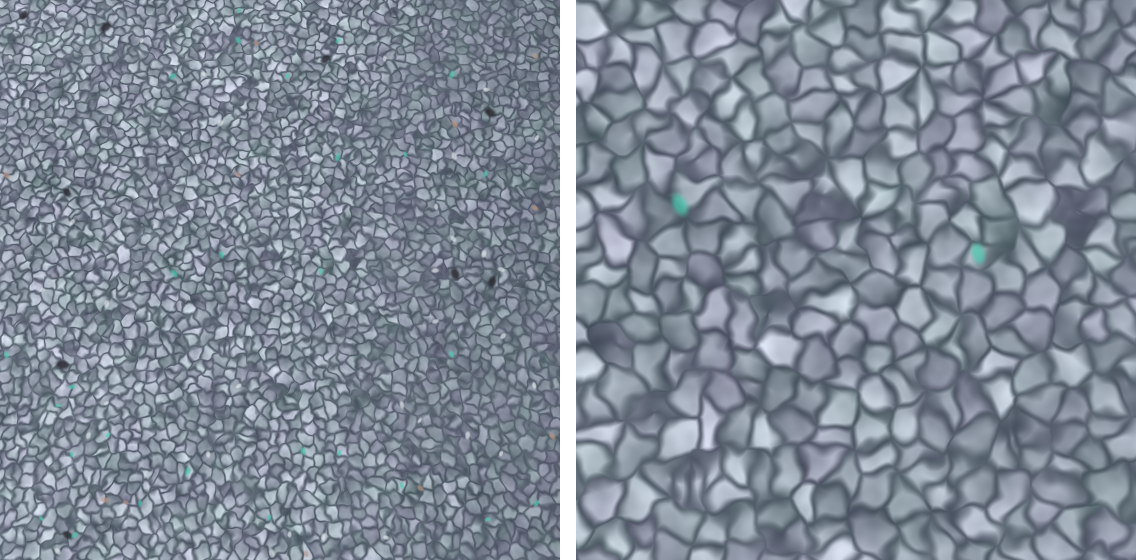
Left: the whole. Right: its middle third, enlarged.
This texture is drawn by a three.js fragment shader. Its source:

```glsl
varying vec2 vUv;

#define GRAINS_NEAR 46.0
#define GRAINS_FAR 58.0
#define ELONGATION 1.32
#define CREVICE_WIDTH 0.46
#define CREVICE_TONE 0.315
#define FACE_TONE 0.19
#define FACE_SPREAD 0.24
#define DUST_DARKENING 0.055
#define DUST_FLATTENING 0.4
#define GLINT_CHANCE 0.07
#define PIT_CHANCE 0.06

const vec3 SLATE_TINT = vec3(0.0, 0.04, 0.092);
const vec3 TEAL = vec3(0.30, 0.80, 0.70);
const vec3 PALE = vec3(0.88, 0.91, 0.92);
const vec3 RUST = vec3(0.72, 0.58, 0.52);
const vec3 PIT = vec3(0.17, 0.17, 0.20);

vec2 hash2(vec2 p) {
  vec3 q = fract(p.xyx * vec3(0.1031, 0.1030, 0.0973));
  q += dot(q, q.yzx + 33.33);
  return fract((q.xx + q.yz) * q.zy);
}

mat2 rotation(float angle) {
  float c = cos(angle), s = sin(angle);
  return mat2(c, -s, s, c);
}

float cornerSlope(vec2 cell, vec2 corner, vec2 f) {
  float angle = 6.2832 * hash2(cell + corner).x;
  return dot(vec2(cos(angle), sin(angle)), f - corner);
}

float gradientNoise(vec2 p) {
  vec2 i = floor(p), f = fract(p);
  vec2 u = f * f * f * (f * (f * 6.0 - 15.0) + 10.0);
  float low = mix(cornerSlope(i, vec2(0.0, 0.0), f), cornerSlope(i, vec2(1.0, 0.0), f), u.x);
  float high = mix(cornerSlope(i, vec2(0.0, 1.0), f), cornerSlope(i, vec2(1.0, 1.0), f), u.x);
  return mix(low, high, u.y);
}

// Stretched, turned cells: x = gap to the next grain, y = tilt shading, zw = grain id
vec4 gravel(vec2 p) {
  vec2 base = floor(p);
  float nearest = 9.0, second = 9.0, tilt = 0.0;
  vec2 id = vec2(0.0);
  for (int y = -2; y <= 2; y++) {
    for (int x = -2; x <= 2; x++) {
      vec2 cell = base + vec2(float(x), float(y));
      vec2 offset = p - cell - hash2(cell);
      vec2 traits = hash2(cell + 71.0);
      float stretch = mix(1.0, ELONGATION, traits.y);
      float d = length(rotation(6.2832 * traits.x) * offset * vec2(stretch, 1.0 / stretch));
      if (d < nearest) {
        second = nearest;
        nearest = d;
        id = cell;
        tilt = dot(offset, rotation(9.0 * traits.y) * vec2(1.0, 0.0));
      } else {
        second = min(second, d);
      }
    }
  }
  return vec4(second - nearest, tilt, id);
}

// Sparse soft blobs: x = coverage, y = random kind
vec2 specks(vec2 p, float chance, float radius) {
  vec2 cell = floor(p);
  vec2 pick = hash2(cell + 157.0);
  vec2 offset = fract(p) - mix(vec2(0.35), vec2(0.65), hash2(cell + 19.0));
  float d = length(rotation(6.2832 * pick.y) * offset * vec2(0.8, 1.3));
  float size = radius * mix(0.6, 1.0, hash2(cell + 43.0).x);
  float cover = 1.0 - smoothstep(size * 0.4, size * 1.2, d);
  return vec2(cover * step(pick.x, chance), pick.y);
}

void main() {
  // Grains shrink towards the top and have wobbly outlines
  vec2 p = (vUv - 0.5) * mix(GRAINS_NEAR, GRAINS_FAR, vUv.y) + 200.0;
  vec2 wobble = vec2(gradientNoise(p * 1.3), gradientNoise(p * 1.3 + 37.0));
  vec4 grain = gravel(p + 0.38 * wobble);
  vec2 traits = hash2(grain.zw + 311.0);

  // Lit faces between dark crevices
  float face = smoothstep(-0.03, CREVICE_WIDTH, grain.x);
  float tone = CREVICE_TONE + face * (FACE_TONE + FACE_SPREAD * traits.x);
  tone += 0.13 * grain.y * face;
  tone += 0.09 * gradientNoise(p * 0.8 + 90.0) + 0.06 * gradientNoise(p * 2.3);

  // Dusty, flatter and darker drifts on the right
  float drift = gradientNoise(vUv * 5.0 + 11.0) + 0.5 * gradientNoise(vUv * 11.0);
  float dust = smoothstep(0.5, 1.0, vUv.x + 0.3 * drift);
  tone = mix(tone, 0.48, DUST_FLATTENING * dust) - DUST_DARKENING * dust;
  tone += 0.018 * (1.0 - dust) + 0.04 * drift;

  // Slight violet and green hues
  float hueShift = 0.025 * (traits.y - 0.5) + 0.03 * gradientNoise(vUv * 20.0);
  vec3 color = tone + SLATE_TINT + hueShift * vec3(0.5, -0.6, 0.4);

  // Dark pits and coloured glints
  vec2 pit = specks(vUv * 13.0 + 5.0, PIT_CHANCE, 0.15);
  color = mix(color, PIT, 0.85 * pit.x);
  vec2 glint = specks(vUv * 34.0 + 60.0, GLINT_CHANCE, 0.25);
  vec3 glintColor = mix(TEAL, PALE, step(0.35, glint.y));
  glintColor = mix(glintColor, RUST, step(0.8, glint.y));
  color = mix(color, glintColor, 0.7 * glint.x);

  gl_FragColor = vec4(clamp(color, 0.0, 1.0), 1.0);
}
```
